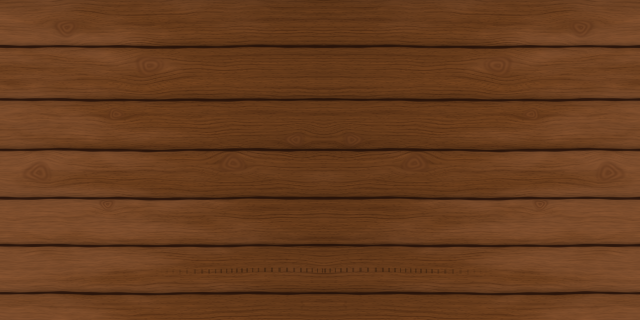
Reproduce this texture procedurally as a Shadertoy shader.

```glsl
const float seams[8] = float[8](-0.01, 0.146, 0.3125, 0.469, 0.62, 0.768, 0.917, 1.07);

// Knot centres in mirrored space, with radius
const vec3 knots[7] = vec3[7](
    vec3(0.805, 0.086, 0.030), vec3(0.547, 0.205, 0.036), vec3(0.650, 0.357, 0.022),
    vec3(0.286, 0.510, 0.034), vec3(0.893, 0.540, 0.036), vec3(0.090, 0.437, 0.026),
    vec3(0.677, 0.638, 0.020));

vec2 hash2(vec2 p) {
    vec3 q = fract(p.xyx * vec3(0.1031, 0.1030, 0.0973));
    q += dot(q, q.yzx + 33.33);
    return fract((q.xx + q.yz) * q.zy);
}

// Distance to the nearest jittered cell point
float cellular(vec2 p) {
    vec2 cell = floor(p), f = fract(p);
    float nearest = 2.0;
    for (int y = -1; y <= 1; y++)
        for (int x = -1; x <= 1; x++) {
            vec2 o = vec2(x, y);
            vec2 d = o + hash2(cell + o) - f;
            nearest = min(nearest, dot(d, d));
        }
    return sqrt(nearest);
}

// Slow layered sines, roughly -1 to 1
float waves(vec2 p) {
    float sum = 0.0, amp = 0.5;
    for (int i = 0; i < 4; i++) {
        sum += amp * sin(p.x + 1.7 * sin(p.y)) * cos(p.y - 0.8 * sin(p.x * 0.7));
        p = mat2(1.5, 0.9, -0.9, 1.5) * p + 2.3;
        amp *= 0.6;
    }
    return sum;
}

void mainImage(out vec4 fragColor, in vec2 fragCoord) {
    float pixel = 1.0 / iResolution.y;
    vec2 uv = fragCoord / iResolution.xy;
    // Boards mirrored left to right, y measured downward
    vec2 p = vec2(abs(uv.x - 0.506) * 2.0, 1.0 - uv.y);

    // Board index and distance to the nearest gap
    float wobble = 0.0012 * sin(p.x * 9.0) + 0.0008 * sin(p.x * 31.0 + 1.0);
    float row = 0.0, gap = 1.0, above = 1.0;
    for (int i = 0; i < 8; i++) {
        float d = p.y + wobble - seams[i];
        if (d > 0.0) row = float(i);
        else above = min(above, -d);
        gap = min(gap, abs(d));
    }

    // Grain height, spread apart around the knots
    float grainY = p.y + 0.012 * waves(vec2(p.x * 5.0 + row * 3.7, p.y * 9.0 + row))
                 + 0.0015 * sin(p.x * 34.0 + p.y * 60.0);
    float knotMask = 0.0, knotRing = 0.0;
    for (int i = 0; i < 7; i++) {
        vec2 d = (p - knots[i].xy) * vec2(0.8, 1.1);
        float r = length(d) / knots[i].z;
        r *= 1.0 + 0.12 * sin(3.0 * atan(d.y, d.x) + float(i));
        grainY -= 0.75 * d.y * exp(-r * r * 0.35);
        float inside = 1.0 - smoothstep(0.5, 1.1, r);
        knotMask = max(knotMask, inside);
        knotRing += inside * (0.5 + 0.5 * sin(r * 15.0 + 2.0 * sin(d.x * 90.0)))
                  + 0.45 * exp(-pow((r - 0.85) * 6.0, 2.0));
    }

    // Smooth, worn patches are paler and more frequent at the sides
    float patchy = waves(vec2(p.x * 4.5 + row * 5.1, p.y * 22.0 + row * 2.0));
    float worn = smoothstep(-0.15, 0.75,
        p.x * 0.8 - 0.25 + 0.5 * patchy + 0.2 * sin(row * 1.2 + 2.7));

    // Growth lines and fine fibres
    float bend = 3.0 * sin(grainY * 57.0 + row) + 1.5 * sin(grainY * 131.0 + p.x * 2.0);
    float lines = pow(0.5 + 0.5 * sin(grainY * 430.0 + bend), 3.0);
    float fineLines = 0.5 + 0.5 * sin(grainY * 840.0 - bend * 1.6 + p.x * 5.0);
    float broken = smoothstep(-0.5, 0.5, waves(vec2(p.x * 8.0 + row, grainY * 70.0)));
    float fibre = cellular(vec2(p.x * 22.0, grainY * 170.0));
    float pores = 1.0 - smoothstep(0.08, 0.3, cellular(vec2(p.x * 45.0 + 9.0, grainY * 230.0)));

    vec3 color = mix(vec3(0.425, 0.245, 0.11), vec3(0.495, 0.305, 0.175), worn);
    color *= 1.0 + 0.05 * waves(vec2(p.x * 3.0, grainY * 45.0 + row)) + 0.10 * (fibre - 0.45);
    float grain = lines * (0.3 + 0.7 * broken) * 0.55 + fineLines * 0.14 + pores * 0.2;
    grain *= mix(1.0, 0.25, worn) * (1.0 - 0.7 * knotMask);
    color = mix(color, vec3(0.28, 0.145, 0.06), grain * 0.8);

    // Knots
    color = mix(color, vec3(0.45, 0.26, 0.135), 0.4 * knotMask);
    color = mix(color, vec3(0.29, 0.15, 0.07), clamp(0.32 * knotRing, 0.0, 0.6));

    // Row of short cross cuts on the sixth board
    float tick = smoothstep(0.35, 0.9, sin(p.x * 330.0 + 3.0 * sin(p.x * 23.0)));
    tick *= 1.0 - smoothstep(0.004, 0.009, abs(p.y - 0.846 + 0.003 * sin(p.x * 11.0)));
    color *= 1.0 - 0.25 * tick * (1.0 - smoothstep(0.3, 0.55, p.x));

    // Shaded board edges and dark gaps
    color *= 1.0 - 0.16 * exp(-above * 90.0) - 0.22 * exp(-gap * 150.0);
    float halfWidth = 0.0028 + 0.0009 * sin(p.x * 13.0 + row * 2.0) + 0.0005 * sin(p.x * 71.0);
    float edge = max(pixel, 0.002);
    float dark = 1.0 - smoothstep(halfWidth - edge * 0.5, halfWidth + edge, gap);
    color = mix(color, vec3(0.15, 0.07, 0.035), dark * 0.9);

    // Darker toward the middle and the top
    color *= 0.95 + 0.06 * smoothstep(0.0, 0.7, p.x) - 0.08 * exp(-p.y * 25.0);
    fragColor = vec4(color, 1.0);
}
```
